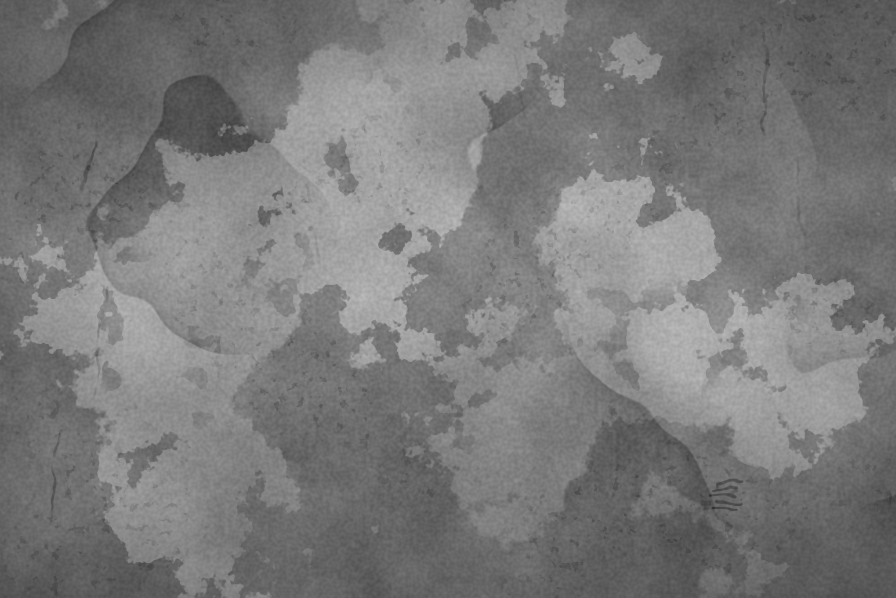
Reproduce this texture procedurally as a Shadertoy shader.

```glsl
// Weathered grey plaster wall: crumbling pale patches over darker render,
// with trowelled overlaps, pits, cracks and grain. Everything comes from
// layered gradient noise, darkened towards the borders.

vec2 hash2(vec2 cell) {
    uvec2 q = uvec2(ivec2(cell)) * uvec2(1597334673u, 3812015801u);
    uint n = (q.x ^ q.y) * 1597334673u;
    n ^= n >> 15;
    n *= 2246822519u;
    n ^= n >> 13;
    return vec2(n & 65535u, n >> 16) / 65535.0;
}

float corner(vec2 cell, vec2 offset) {
    float angle = 6.2832 * hash2(cell).x;
    return dot(vec2(cos(angle), sin(angle)), offset);
}

float gradientNoise(vec2 p) {
    vec2 i = floor(p), f = p - i;
    vec2 u = f * f * f * (f * (f * 6.0 - 15.0) + 10.0);
    vec2 e = vec2(1, 0);
    return mix(mix(corner(i, f), corner(i + e, f - e), u.x),
               mix(corner(i + e.yx, f - e.yx), corner(i + 1.0, f - 1.0), u.x), u.y);
}

float fbm(vec2 p, int octaves, float gain) {
    float sum = 0.0, amplitude = 1.0;
    for (int i = 0; i < octaves; i++) {
        sum += amplitude * gradientNoise(p);
        p = mat2(1.62, 1.22, -1.22, 1.62) * p + 17.3;
        amplitude *= gain;
    }
    return sum;
}

// Distance to a line segment
float segment(vec2 p, vec2 a, vec2 b) {
    vec2 d = b - a;
    return length(p - a - d * clamp(dot(p - a, d) / dot(d, d), 0.0, 1.0));
}

// Pale plaster coverage: broad masses with crisp or crumbly borders
float plaster(vec2 p, vec2 fromCentre) {
    float crumble = mix(0.18, 0.6, smoothstep(-0.25, 0.3, gradientNoise(p * 3.1 + 40.0)));
    float height = fbm(p * 2.5 + 3.7, 3, 0.5) + crumble * fbm(p * 10.0 + 8.0, 5, 0.62);
    height += 0.13 - 1.1 * dot(fromCentre * fromCentre, vec2(0.6, 1.2));
    float cover = smoothstep(0.0, 0.07, height);

    // clustered pits
    float pits = smoothstep(0.27, 0.36, fbm(p * 13.0 + 71.0, 4, 0.55));
    cover *= 1.0 - 0.8 * pits * smoothstep(-0.05, 0.2, gradientNoise(p * 3.7 + 25.0));
    return cover * mix(0.5, 1.0, smoothstep(-0.25, 0.2, fbm(p * 2.0 + 55.0, 3, 0.5)));
}

// Trowelled overlaps: one sharp, darker side that fades away
float overlaps(vec2 p) {
    float f = fract(1.8 * fbm(p * 1.4 + 12.0, 4, 0.38) + 0.35);
    float presence = smoothstep(-0.1, 0.25, gradientNoise(p * 2.3 + 90.0));
    float sheet = smoothstep(0.0, 0.02, f) * (1.0 - f) * (1.0 - f);
    float rim = smoothstep(0.0, 0.015, f) * exp(-45.0 * f);
    return presence * (0.11 * sheet + 0.07 * rim);
}

// Thin upright cracks and a small stack of trowel ripples
float marks(vec2 p, float pixel) {
    float dark = 0.0;
    vec2 wobble = 0.012 * vec2(fbm(p * 14.0, 3, 0.6), fbm(p * 14.0 + 30.0, 3, 0.6));
    for (int i = 0; i < 7; i++) {
        vec2 r = hash2(vec2(i, 61)), s = hash2(vec2(i, 97));
        vec2 a = r * vec2(1.5, 0.8);
        vec2 b = a + vec2(0.06 * (s.x - 0.5), 0.08 + 0.15 * s.y);
        float line = 1.0 - smoothstep(0.001, 0.002 + pixel, segment(p + wobble, a, b));
        dark += line * mix(0.03, 0.13, s.x) * smoothstep(-0.3, 0.2, gradientNoise(p * 30.0));
    }
    for (int i = 0; i < 5; i++) {
        vec2 a = vec2(1.195 + 0.006 * sin(float(i) * 2.0), 0.15 + 0.011 * float(i));
        float d = segment(p + wobble, a, a + vec2(0.036, 0.003));
        dark += 0.14 * (1.0 - smoothstep(0.001, 0.002 + pixel, d));
    }
    return dark;
}

void mainImage(out vec4 fragColor, in vec2 fragCoord) {
    vec2 p = fragCoord / iResolution.y;
    vec2 fromCentre = fragCoord / iResolution.xy - 0.5;

    // render below, plaster above
    float clouds = fbm(p * 2.2 + 33.0, 5, 0.55);
    float mottle = fbm(p * 9.0 + 5.0, 5, 0.6);
    float render = 0.475 + 0.10 * clouds + 0.055 * mottle;
    float pale = 0.64 + 0.06 * clouds + 0.035 * mottle;
    float grey = mix(render, pale, plaster(p, fromCentre));

    // surface wear
    grey -= overlaps(p) + marks(p, 1.0 / iResolution.y);
    float specks = smoothstep(0.3, 0.5, fbm(p * 48.0 + 66.0, 3, 0.6));
    grey -= 0.07 * specks * smoothstep(-0.1, 0.3, gradientNoise(p * 4.0 + 15.0));
    grey += 0.055 * gradientNoise(p * 165.0) + 0.035 * gradientNoise(p * 83.0 + 9.0);

    // darkened borders
    grey *= 1.07 - 0.72 * dot(fromCentre * fromCentre, vec2(0.8, 1.3));
    fragColor = vec4(vec3(clamp(grey, 0.0, 1.0)), 1.0);
}
```
